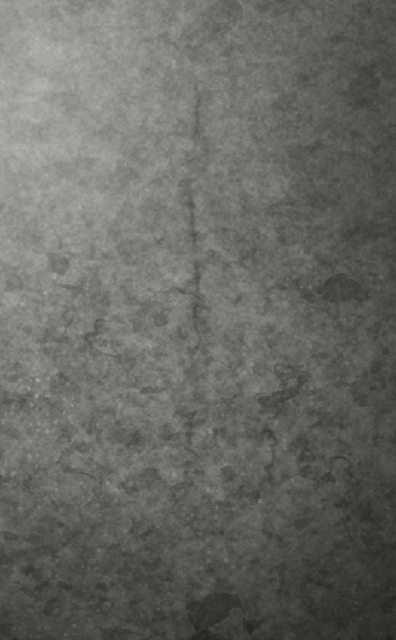
A WebGL 1 fragment shader for this texture:

```glsl
precision highp float;
uniform vec2 u_resolution;

const vec3 TINT = vec3(1.0, 1.0, 0.988);
const float WALL_LEVEL = 0.445;
const float GLOW_LEVEL = 0.175;
const vec2 GLOW_CENTER = vec2(0.0, 0.83);
const vec2 GLOW_SIZE = vec2(0.40, 0.30);
const float CLOUD_CONTRAST = 0.12;
const float MOTTLE_CONTRAST = 0.27;
const float CRUMB_CONTRAST = 0.40;
const float GRAIN_CONTRAST = 0.25;
const float STAIN_DEPTH = 0.09;
const float FLAKE_DEPTH = 0.22;
const float CRACK_DEPTH = 0.20;
const float PIT_DEPTH = 0.15;
const float SEAM_X = 0.295;
const float SEAM_DEPTH = 0.25;
const float SPECK_CELLS = 75.0;
const float SPECK_GAIN = 0.24;

float hash(vec2 p) {
  vec3 q = fract(vec3(p.xyx) * 0.1031);
  q += dot(q, q.yzx + 33.33);
  return fract((q.x + q.y) * q.z);
}

float noise(vec2 p) {
  vec2 i = floor(p);
  vec2 f = fract(p);
  f = f * f * (3.0 - 2.0 * f);
  float low = mix(hash(i), hash(i + vec2(1.0, 0.0)), f.x);
  float high = mix(hash(i + vec2(0.0, 1.0)), hash(i + 1.0), f.x);
  return mix(low, high, f.y);
}

float fbm(vec2 p) {
  float sum = 0.0;
  float gain = 0.5;
  for (int i = 0; i < 5; i++) {
    sum += gain * noise(p);
    p = mat2(1.6, 1.2, -1.2, 1.6) * p + 17.3;
    gain *= 0.52;
  }
  return sum;
}

// Soft light from the upper left, falling off to the right and the floor
float lighting(vec2 uv) {
  float rise = mix(0.50, 1.0, smoothstep(-0.12, 0.44, uv.y));
  float side = mix(1.03, 0.64, smoothstep(0.45, 1.1, uv.x));
  vec2 d = (uv - GLOW_CENTER) / GLOW_SIZE;
  return WALL_LEVEL * rise * side + GLOW_LEVEL * exp(-dot(d, d));
}

// Small pale chips, one in some of the cells
float specks(vec2 p) {
  vec2 g = p * SPECK_CELLS;
  vec2 cell = floor(g);
  vec2 center = 0.3 + 0.4 * vec2(hash(cell + 3.1), hash(cell + 8.7));
  vec2 d = fract(g) - center;
  d += 0.25 * (vec2(noise(g * 3.0), noise(g * 3.0 + 40.0)) - 0.5);
  float radius = mix(0.08, 0.28, hash(cell + 21.0));
  float present = step(0.7, hash(cell + 55.0));
  return present * (1.0 - smoothstep(radius - 0.1, radius + 0.1, length(d)));
}

// Thin broken lines along the level set of a rough field
float cracks(vec2 p) {
  float field = abs(fbm(p * vec2(4.2, 5.5) + 61.0) - 0.5);
  float broken = smoothstep(0.48, 0.62, fbm(p * 7.0 + 90.0));
  return broken * (1.0 - smoothstep(0.002, 0.014, field));
}

// Wandering vertical seam with a blurred, stained border
float seam(vec2 p) {
  float path = SEAM_X + 0.035 * (noise(vec2(p.y * 6.0, 4.0)) - 0.5)
    + 0.022 * (fbm(vec2(p.y * 30.0, 9.0)) - 0.5);
  float d = abs(p.x - path);
  float line = exp(-d * d / 0.000014) * smoothstep(0.2, 0.5, noise(p * 30.0));
  float border = exp(-d * d / 0.0004) * smoothstep(0.3, 0.65, fbm(p * 45.0 + 12.0));
  float span = smoothstep(0.15, 0.38, p.y) * (1.0 - smoothstep(0.75, 1.0, p.y));
  return (0.65 * line + 0.45 * border) * span;
}

void main() {
  vec2 uv = gl_FragCoord.xy / u_resolution;
  vec2 p = gl_FragCoord.xy / u_resolution.y;
  vec2 warp = vec2(fbm(p * 30.0 + 5.0), fbm(p * 30.0 + 31.0)) - 0.5;
  vec2 q = p + 0.03 * warp;

  // Haze hides wear near the light; the lower wall is the most worn
  vec2 glow = (uv - GLOW_CENTER) / GLOW_SIZE;
  float clarity = 1.0 - 0.6 * exp(-0.8 * dot(glow, glow));
  float wear = mix(1.0, 0.5, smoothstep(0.35, 0.85, uv.y)) * clarity;

  // Plaster tone from broad clouds down to grain
  float cloud = fbm(q * vec2(6.0, 8.0)) - 0.49;
  float mottle = fbm(q * 38.0 + 14.0) - 0.49;
  float crumb = fbm(p * vec2(85.0, 95.0) + 27.0) - 0.49;
  float grain = 0.6 * noise(p * 210.0) + 0.4 * noise(p * 390.0 + 7.0) - 0.5;
  float tone = 1.02 + CLOUD_CONTRAST * cloud * clarity;
  tone += MOTTLE_CONTRAST * mottle * mix(0.4, 1.0, wear);
  tone += CRUMB_CONTRAST * crumb * mix(0.3, 1.0, wear);
  tone += GRAIN_CONTRAST * grain * clarity;

  // Ragged stains, dark pits and a few sharper flaked hollows
  float stain = smoothstep(0.51, 0.66, fbm(q * vec2(20.0, 25.0) + 43.0));
  float pit = smoothstep(0.6, 0.69, fbm(q * vec2(48.0, 56.0) + 19.0));
  float flake = smoothstep(0.67, 0.695, fbm(q * vec2(9.0, 13.0) + 72.0));
  tone *= 1.0 - STAIN_DEPTH * stain * wear;
  tone *= 1.0 - PIT_DEPTH * pit * wear;
  tone *= 1.0 - FLAKE_DEPTH * flake * wear;
  tone *= 1.0 - CRACK_DEPTH * cracks(p) * wear;
  tone *= 1.0 - SEAM_DEPTH * seam(p);
  tone += SPECK_GAIN * specks(p) * wear * noise(p * 18.0 + 2.0);

  gl_FragColor = vec4(clamp(TINT * lighting(uv) * tone, 0.0, 1.0), 1.0);
}
```
